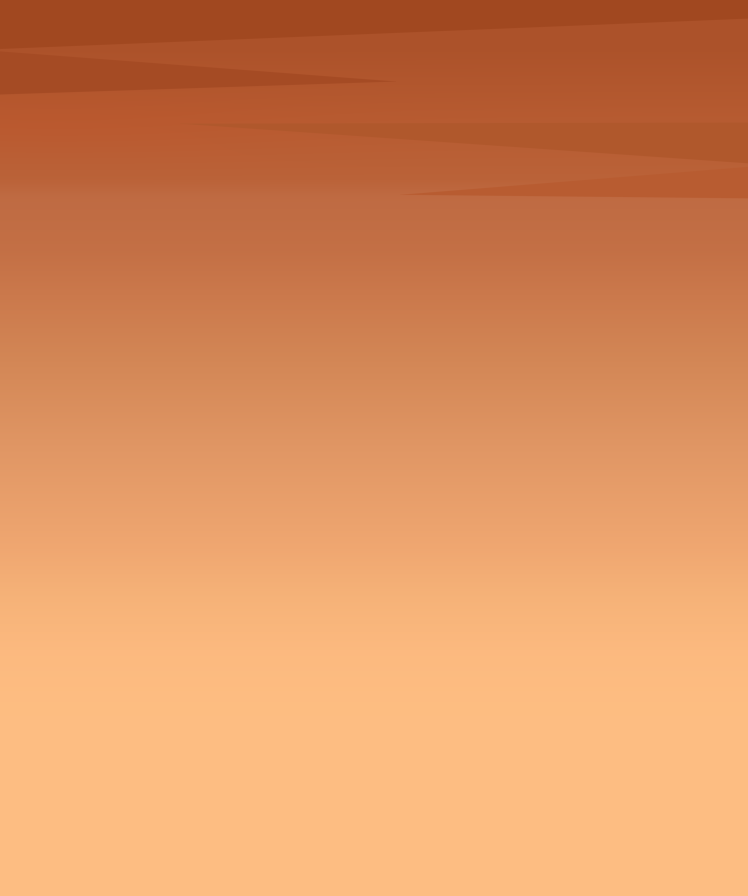
This background is drawn by a Shadertoy shader. Its source:

```glsl
// Warm dusk sky: a vertical amber-to-rust gradient crossed by thin wedge-shaped clouds.

// Sky gradient, from the lowest stop to the highest
const int STOPS = 12;
const float HEIGHT[STOPS] = float[](
    0.20, 0.27, 0.333, 0.39, 0.50, 0.60, 0.667, 0.72, 0.78, 0.80, 0.87, 0.945);
const vec3 SKY[STOPS] = vec3[](
    vec3(0.994, 0.743, 0.508), vec3(0.988, 0.727, 0.498),
    vec3(0.963, 0.698, 0.470), vec3(0.937, 0.651, 0.440),
    vec3(0.878, 0.588, 0.392), vec3(0.824, 0.525, 0.333),
    vec3(0.796, 0.475, 0.298), vec3(0.765, 0.437, 0.270),
    vec3(0.747, 0.417, 0.260), vec3(0.730, 0.385, 0.220),
    vec3(0.714, 0.355, 0.190), vec3(0.675, 0.322, 0.165));

// Clouds
const vec3 CANOPY_COLOR = vec3(0.631, 0.282, 0.125);
const vec3 LEFT_COLOR   = vec3(0.647, 0.294, 0.141);
const vec3 UPPER_COLOR  = vec3(0.690, 0.345, 0.173);
const vec3 LOWER_COLOR  = vec3(0.722, 0.361, 0.192);
const vec2 CANOPY_EDGE  = vec2(0.9453, 0.9792); // height at left, right

// Red glow at the left side
const vec3 GLOW_TINT   = vec3(0.012, -0.010, -0.010);
const vec2 GLOW_CENTER = vec2(0.08, 0.86);
const vec2 GLOW_SIZE   = vec2(0.35, 0.04);

vec3 skyColor(float y) {
    vec3 color = SKY[0];
    for (int i = 1; i < STOPS; i++) {
        float t = (y - HEIGHT[i - 1]) / (HEIGHT[i] - HEIGHT[i - 1]);
        color = mix(color, SKY[i], clamp(t, 0.0, 1.0));
    }
    return color;
}

// Smoothed step that is 1 above the given height
float above(float y, float height) {
    float soft = 0.75 / iResolution.y;
    return smoothstep(-soft, soft, y - height);
}

// Triangle from a tip to a vertical base at baseX spanning (low, high)
float wedge(vec2 p, vec2 tip, float baseX, vec2 span) {
    float t = (p.x - tip.x) / (baseX - tip.x);
    vec2 edges = mix(vec2(tip.y), span, t);
    return step(0.0, t) * above(p.y, edges.x) * (1.0 - above(p.y, edges.y));
}

void mainImage(out vec4 fragColor, in vec2 fragCoord) {
    vec2 uv = fragCoord / iResolution.xy;

    // Sky and glow
    vec3 color = skyColor(uv.y);
    vec2 g = (uv - GLOW_CENTER) / GLOW_SIZE;
    color += GLOW_TINT * exp(-dot(g, g));

    // Cloud wedges
    color = mix(color, LEFT_COLOR, wedge(uv, vec2(0.530, 0.909), 0.0, vec2(0.8945, 0.9427)));
    color = mix(color, UPPER_COLOR, wedge(uv, vec2(0.240, 0.862), 1.0, vec2(0.8177, 0.8633)));
    color = mix(color, LOWER_COLOR, wedge(uv, vec2(0.535, 0.7826), 1.0, vec2(0.7786, 0.8138)));

    // Dark canopy along the top
    float canopy = above(uv.y, mix(CANOPY_EDGE.x, CANOPY_EDGE.y, uv.x));
    color = mix(color, CANOPY_COLOR, canopy);

    fragColor = vec4(color, 1.0);
}
```
